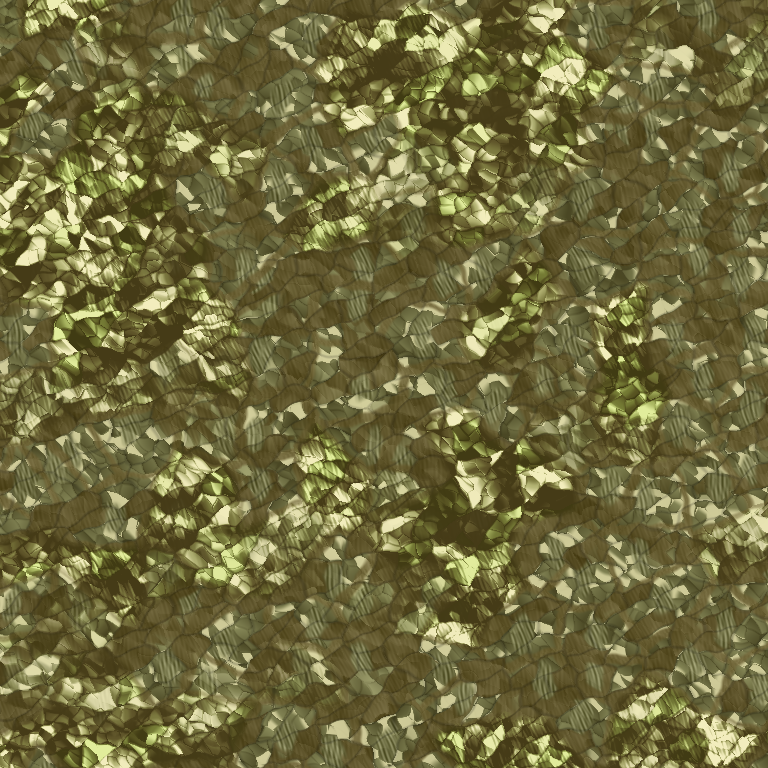
Write a WebGL 1 fragment shader that draws this texture.

```glsl
precision highp float;
// Crushed olive-gold mineral: cellular chunks, each split into facets and chips.
// Clusters of chunks glitter with hard contrast; the rest are dull, with brown
// rims and slabs around grey-green splinters that carry steep fibrous streaks.

uniform vec2 u_resolution;

struct Cell {
  vec2 id;        // nearest seed
  vec2 neighbor;  // second nearest seed
  vec2 offset;    // from the nearest seed to the point
  float edge;     // distance to the border between both
};

float hash(vec2 v) {
  return fract(sin(dot(v, vec2(127.1, 311.7))) * 43758.55);
}

mat2 turn(float a) {
  return mat2(cos(a), sin(a), -sin(a), cos(a));
}

Cell cells(vec2 p) {
  Cell c;
  vec2 base = floor(p), toFirst = vec2(0.0), toSecond = vec2(0.0);
  float first = 9.0, second = 9.0;
  for (int y = -1; y <= 1; y++) {
    for (int x = -1; x <= 1; x++) {
      vec2 id = base + vec2(float(x), float(y));
      vec2 d = id + vec2(hash(id), hash(id + 57.3)) - p;
      float dist = dot(d, d);
      if (dist < first) {
        second = first; toSecond = toFirst; c.neighbor = c.id;
        first = dist; toFirst = d; c.id = id;
      } else if (dist < second) {
        second = dist; toSecond = d; c.neighbor = id;
      }
    }
  }
  c.offset = -toFirst;
  c.edge = dot(0.5 * (toFirst + toSecond), normalize(toSecond - toFirst));
  return c;
}

// Random value per cell, blended softly across the border
float cellTone(Cell c, float softness) {
  float own = hash(c.id + 11.7), other = hash(c.neighbor + 11.7);
  return mix(0.5 * (own + other), own, smoothstep(0.0, softness, c.edge));
}

// Slope of light over a cell, in a random direction
float tilt(Cell c) {
  float a = 6.28 * hash(c.id + 31.9);
  return dot(c.offset, vec2(cos(a), sin(a)));
}

// How strongly a chunk glitters: loose clusters with ragged outlines
float glitter(vec2 id) {
  float cluster = sin(id.x * 1.1 + 1.3 * sin(id.y * 0.7)) * 0.3
                + sin(id.y * 0.9 - id.x * 0.5 + 1.0) * 0.25;
  return smoothstep(-0.1, 0.35, cluster + 0.9 * (hash(id + 4.2) - 0.5));
}

vec3 goldRamp(float t) {
  vec3 c = mix(vec3(0.27, 0.23, 0.09), vec3(0.37, 0.33, 0.16), smoothstep(0.0, 0.25, t));
  c = mix(c, vec3(0.49, 0.48, 0.25), smoothstep(0.25, 0.52, t));
  c = mix(c, vec3(0.71, 0.71, 0.46), smoothstep(0.52, 0.72, t));
  return mix(c, vec3(0.95, 0.93, 0.74), smoothstep(0.7, 0.95, t));
}

void main() {
  vec2 p = gl_FragCoord.xy / min(u_resolution.x, u_resolution.y);
  vec2 q = p + 0.004 * sin(p.yx * vec2(47.0, 39.0) + vec2(0.0, 2.0))
             + 0.0012 * sin(p.yx * vec2(230.0, 210.0));

  Cell chunk = cells(q * vec2(12.0, 13.0));
  Cell facet = cells(turn(-0.5) * q * vec2(21.0, 38.0));
  Cell chip = cells(turn(0.75) * q * vec2(46.0, 80.0) + 3.0 * hash(facet.id));
  float facetTone = cellTone(facet, 0.08);
  float chipTone = cellTone(chip, 0.16);
  float chipCrack = 1.0 - smoothstep(0.0, 0.15, chip.edge);
  float chunkRandom = hash(chunk.id + 8.1);

  // Fine fibres, steep, tilted per chunk and broken along their length
  float across = p.x + (0.1 + 0.4 * chunkRandom) * p.y;
  float fibre = 0.6 * sin(across * 870.0 + 1.5 * sin(p.y * 140.0))
              + 0.5 * sin(across * 1290.0 + 2.0 * sin(p.y * 95.0 + 40.0 * p.x));

  // Glittering chunks: bright chips between dark slabs and thin cracks
  float tone = 0.53 + 0.75 * (facetTone - 0.5) + 0.85 * (chipTone - 0.5);
  tone += 0.4 * tilt(chip) + 0.25 * tilt(facet);
  tone += 0.13 * fibre * smoothstep(0.5, 0.6, chunkRandom);
  tone -= 0.25 * chipCrack * step(0.4, hash(chip.id + 6.3));
  tone -= 0.3 * (1.0 - smoothstep(0.0, 0.1, facet.edge));
  tone -= 0.25 * (1.0 - smoothstep(0.02, 0.1, chunk.edge));
  vec3 bright = goldRamp(clamp(tone, 0.0, 1.0));
  bright *= mix(vec3(1.0), vec3(0.93, 1.0, 0.82), smoothstep(0.5, 0.9, hash(facet.id + 2.6)));

  // Dull chunks: matte brown ground
  vec3 brown = mix(vec3(0.35, 0.31, 0.15), vec3(0.46, 0.42, 0.24), facetTone);
  brown += 0.09 * (chipTone - 0.5) + 0.05 * tilt(chip) + 0.02 * fibre;

  // Grey-green splinters with a streaked column amid them
  float shade = 0.44 + 0.7 * (chipTone - 0.5) + 0.35 * (facetTone - 0.5)
              + 0.35 * tilt(chip) - 0.2 * chipCrack;
  vec3 green = mix(vec3(0.29, 0.28, 0.14), vec3(0.58, 0.59, 0.39), clamp(shade, 0.0, 1.0));
  float column = 1.0 - smoothstep(0.6, 1.0,
      length(chunk.offset * vec2(5.0, 2.6)) + 0.5 * (chipTone - 0.5));
  green = mix(green, vec3(0.48, 0.48, 0.31) + 0.14 * fibre + 0.12 * (chipTone - 0.5), 0.8 * column);
  float sparkle = smoothstep(0.68, 0.8, chipTone + 0.25 * tilt(chip))
                * smoothstep(0.42, 0.55, facetTone);
  green = mix(green, vec3(0.86, 0.84, 0.64), 0.85 * sparkle * (1.0 - column));
  float stone = smoothstep(0.06, 0.13, chunk.edge + 0.12 * (facetTone - 0.5));
  stone *= max(column, smoothstep(0.38, 0.5, facetTone + 0.15 * (chipTone - 0.5)));
  vec3 dull = mix(brown, green, stone);
  dull *= 1.0 - 0.18 * (1.0 - smoothstep(0.0, 0.1, facet.edge));

  // Join both kinds, softly where chunks meet
  float own = glitter(chunk.id), other = glitter(chunk.neighbor);
  float shine = mix(0.5 * (own + other), own, smoothstep(0.0, 0.06, chunk.edge));
  gl_FragColor = vec4(clamp(mix(dull, bright, shine), 0.0, 1.0), 1.0);
}
```
